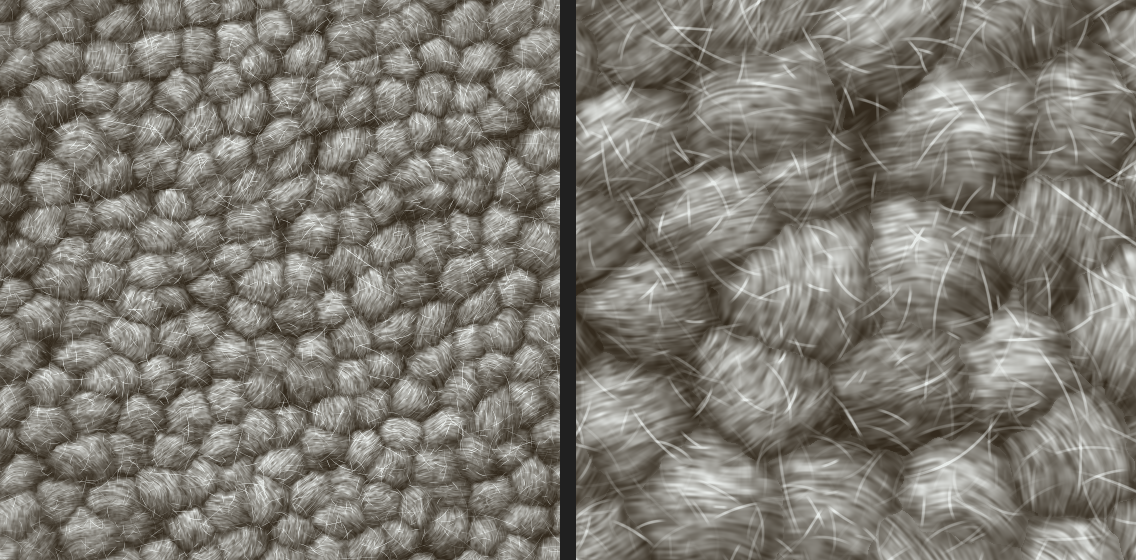
Left, the full canvas; right, a detail of the centre.
This texture is drawn by a three.js fragment shader. Its source:

```glsl
// Draws a close view of a looped wool pile: pale twisted knots with stray hairs.
varying vec2 vUv;

float hash(vec2 p) {
  vec3 q = fract(p.xyx * 0.1031);
  q += dot(q, q.yzx + 33.33);
  return fract((q.x + q.y) * q.z);
}

vec2 hash2(vec2 p) {
  return vec2(hash(p), hash(p + 57.3));
}

float noise(vec2 p) {
  vec2 i = floor(p), f = fract(p);
  f = f * f * (3.0 - 2.0 * f);
  return mix(mix(hash(i), hash(i + vec2(1.0, 0.0)), f.x),
             mix(hash(i + vec2(0.0, 1.0)), hash(i + 1.0), f.x), f.y);
}

vec2 noise2(vec2 p) {
  return vec2(noise(p), noise(p + 41.7)) - 0.5;
}

mat2 rotation(float a) {
  return mat2(cos(a), sin(a), -sin(a), cos(a));
}

// Fine yarn strands that arch along a knot; q is in knot radii.
float strands(vec2 q, float seed) {
  q = rotation((seed - 0.5) * 2.8) * q;
  q.y += (seed - 0.4) * 0.8 * q.x * q.x + 0.2 * noise(q * 1.7 + seed * 70.0);
  vec2 offset = vec2(seed * 91.0 + 20.0, seed * 37.0 + 40.0);
  float fine = noise(q * vec2(4.5, 23.0) + offset);
  float medium = noise(q * vec2(2.2, 11.0) + offset.yx);
  float broad = noise(q * vec2(1.2, 3.2) + offset + 9.0);
  return 0.48 * fine + 0.24 * medium + 0.28 * broad - 0.5;
}

// Thin hairs, one per cell of a scattered grid; only a few shine.
float hairs(vec2 uv, float scale, float seed) {
  vec2 p = uv * scale + seed * 13.7;
  vec2 cell = floor(p);
  float cover = 0.0;
  for (int y = -1; y <= 1; y++) {
    for (int x = -1; x <= 1; x++) {
      vec2 id = cell + vec2(float(x), float(y));
      vec2 r = hash2(id + seed * 31.0);
      vec2 d = rotation(r.x * 6.283) * (p - id - r.yx);
      d.y += (r.y - 0.5) * 0.8 * d.x * d.x;
      float reach = 0.25 + 0.65 * hash(id + 7.1);
      float line = 1.0 - smoothstep(0.0003, 0.0013, abs(d.y) / scale);
      line *= 1.0 - smoothstep(0.4 * reach, reach, abs(d.x));
      float shine = hash(id + seed * 5.3);
      cover = max(cover, line * (0.06 + 0.94 * shine * shine * shine));
    }
  }
  return cover;
}

void main() {
  vec2 uv = vUv;
  float focus = 1.0 - smoothstep(0.3, 0.8, length(uv - vec2(0.52, 0.5)));

  // Slanting, wavering rows; the fuzz only roughens the knot outlines.
  vec2 fuzz = 0.014 * noise2(uv * 30.0) + 0.007 * noise2(uv * 110.0);
  vec2 p = rotation(-0.22) * uv + 2.0 + 0.05 * noise2(uv * 3.5 + 5.0) + fuzz;
  vec2 grid = vec2(12.8, 15.8);
  vec2 cell = floor(p * grid);

  // Keep the highest knot and the next one; blend slopes where they meet.
  float top = -9.0, next = -9.0, seed = 0.0, total = 0.0;
  vec2 local = vec2(0.0), slope = vec2(0.0);
  for (int y = -2; y <= 2; y++) {
    for (int x = -2; x <= 2; x++) {
      vec2 id = cell + vec2(float(x), float(y));
      vec2 r = hash2(id);
      vec2 centre = id + 0.5 + (r - 0.5) * 0.55;
      centre.x += 0.5 * mod(id.y, 2.0) - 0.25;
      vec2 d = p - centre / grid;
      float size = 0.84 + 0.26 * hash(id + 3.7);
      mat2 turn = rotation((r.y - 0.6) * 1.3);
      vec2 radius = vec2(0.051, 0.043) * size;
      vec2 q = turn * d / radius;
      float height = 1.0 - dot(q, q) + 0.4 * (r.x - 0.5);
      float weight = exp(15.0 * height);
      slope += weight * d / 0.045;
      total += weight;
      if (height > top) {
        next = top;
        top = height;
        seed = hash(id + 19.3);
        local = turn * (d - fuzz) / radius;
      } else {
        next = max(next, height);
      }
    }
  }
  slope /= total;

  // Soft light from above, darkened in creases and deep gaps.
  float yarn = strands(local, seed) * smoothstep(-0.2, 0.15, top - next);
  vec3 normal = normalize(vec3(slope + 0.6 * noise2(uv * 50.0), 0.95));
  float light = max(dot(normal, normalize(vec3(-0.12, 0.55, 0.78))), 0.0);
  float crease = mix(0.57, 1.0, smoothstep(0.0, 0.75, top - next));
  float depth = mix(0.35, 1.0, smoothstep(-0.35, 0.55, top));
  float body = light * crease * depth;
  float tone = 0.01 + 0.7 * body;
  tone += yarn * mix(0.65, 0.95, focus) * (0.3 + 0.7 * body);
  tone += 0.08 * (seed - 0.5) + 0.08 * (noise(uv * 4.0 + 8.0) - 0.5);
  tone += 0.2 * (noise(uv * 230.0) - 0.5) * (0.4 + 0.6 * body);
  tone *= 0.92 + 0.1 * focus;

  // Loose hairs and short glints catch the light over knots and gaps alike.
  for (int i = 0; i < 7; i++) {
    float layer = float(i);
    vec2 drift = 0.008 * noise2(uv * 12.0 + layer);
    float cover = hairs(uv + drift, 12.0 + 7.0 * layer, layer + 1.0);
    tone += cover * mix(0.32, 0.5, focus) * (1.0 - 0.5 * clamp(tone, 0.0, 1.0));
  }

  vec3 shadow = vec3(0.2, 0.166, 0.118);
  vec3 wool = vec3(0.87, 0.88, 0.868);
  gl_FragColor = vec4(mix(shadow, wool, clamp(tone, 0.0, 1.05)), 1.0);
}
```
